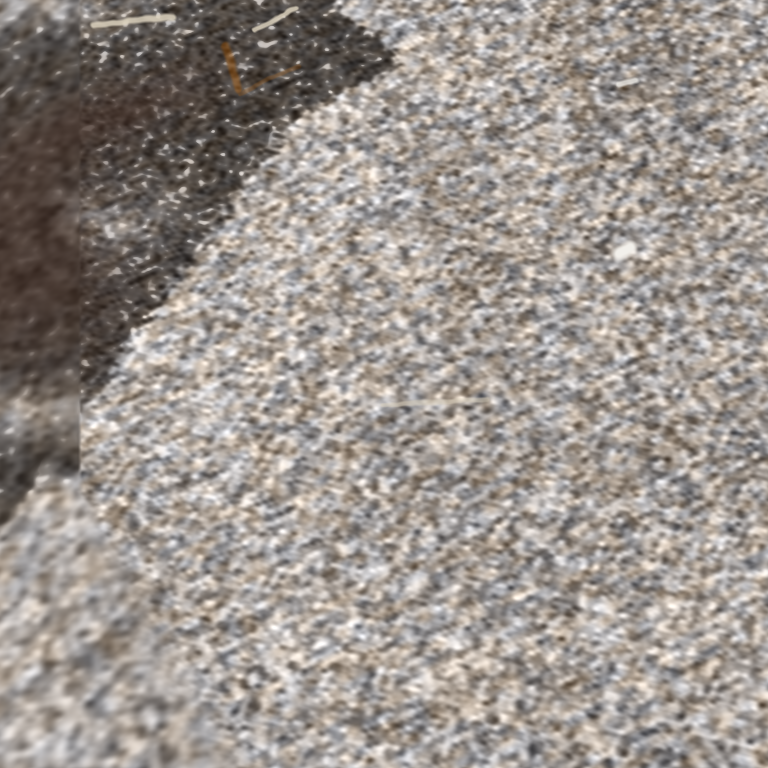
A WebGL 1 fragment shader for this texture:

```glsl
precision highp float;
// Coarse asphalt with a wet, muddy corner, scattered straw and pale pebbles.
uniform vec2 u_resolution;

#define GRAIN_FREQ vec2(82.0, 128.0)
#define GRAIN_ANGLE 0.45
#define BLUR_FREQ vec2(56.0, 84.0)
#define BLUR_ANGLE 0.85
#define GRAIN_CONTRAST 0.78
#define DRY_TONE 0.628
#define WET_TONE 0.295
#define WARM_TINT vec3(0.024, -0.004, -0.026)
#define MUD_COLOR vec3(0.285, 0.220, 0.190)
#define STRAW_COLOR vec3(0.86, 0.82, 0.74)
#define LEAF_COLOR vec3(0.50, 0.33, 0.16)
#define PEBBLE_COLOR vec3(0.95, 0.94, 0.92)

float hash(vec2 p) {
  vec3 q = fract(p.xyx * vec3(0.1031, 0.1030, 0.0973));
  q += dot(q, q.yzx + 33.33);
  return fract((q.x + q.y) * q.z);
}

float noise(vec2 p) {
  vec2 i = floor(p), f = fract(p);
  f = f * f * (3.0 - 2.0 * f);
  return mix(mix(hash(i), hash(i + vec2(1.0, 0.0)), f.x),
             mix(hash(i + vec2(0.0, 1.0)), hash(i + vec2(1.0, 1.0)), f.x), f.y);
}

float fbm(vec2 p) {
  float sum = 0.0, weight = 0.5;
  for (int i = 0; i < 4; i++) {
    sum += weight * noise(p);
    p = mat2(1.6, 1.2, -1.2, 1.6) * p + 17.3;
    weight *= 0.5;
  }
  return sum / 0.9375;
}

vec2 turn(vec2 p, float angle) {
  float c = cos(angle), s = sin(angle);
  return vec2(c * p.x + s * p.y, c * p.y - s * p.x);
}

// Elongated grains: x is tone, y is warm or cool hue, both about zero.
vec2 grains(vec2 p, vec2 freq, float angle) {
  vec2 q = turn(p, angle) * freq + 200.0;
  vec2 r = turn(p, angle - 0.7) * freq * 1.45 + 300.0;
  float tone = 0.6 * noise(q) + 0.4 * noise(r) - 0.5;
  return vec2(tone, noise(q * 0.6 + 41.7) - 0.5);
}

// Soft ellipse, one at its centre.
float blob(vec2 p, vec2 center, vec2 radius) {
  vec2 d = (p - center) / radius;
  return exp(-dot(d, d));
}

// Soft-edged stroke from a to b.
float stroke(vec2 p, vec2 a, vec2 b, float width) {
  vec2 ab = b - a;
  float along = clamp(dot(p - a, ab) / dot(ab, ab), 0.0, 1.0);
  return 1.0 - smoothstep(width * 0.4, width * 1.5, length(p - a - ab * along));
}

void main() {
  vec2 uv = gl_FragCoord.xy / u_resolution;
  vec2 wobble = vec2(fbm(uv * 22.0), fbm(uv * 22.0 + 50.0)) - 0.5;
  vec2 warped = uv + wobble * 0.035;

  // Smeared strip on the left, widening towards the bottom.
  float stripEdge = 0.104 + 0.55 * max(0.36 - uv.y, 0.0);
  float softness = 0.003 + 0.05 * smoothstep(0.40, 0.20, uv.y);
  float strip = 1.0 - smoothstep(-softness, softness, uv.x - stripEdge);

  // Grains shrink slightly with distance.
  vec2 ground = vec2((uv.x - 0.5) * (0.92 + 0.25 * uv.y), uv.y * (0.92 + 0.18 * uv.y));
  vec2 grain = mix(grains(ground, GRAIN_FREQ, GRAIN_ANGLE),
                   grains(ground, BLUR_FREQ, BLUR_ANGLE) * 0.8, strip);

  // Damp region with a ragged slanting border.
  float border = 0.10 + 0.72 * (uv.y - 0.45) + 0.07 * blob(uv, vec2(uv.x, 0.915), vec2(0.045))
               - 0.06 * smoothstep(0.95, 1.0, uv.y);
  float wet = 1.0 - smoothstep(-0.014, 0.014, warped.x - border + grain.x * 0.03);
  wet = max(wet, strip * smoothstep(0.355, 0.40, warped.y));
  float dryIsland = blob(warped, vec2(0.155, 0.715), vec2(0.065, 0.035)) * 0.65
                  + blob(warped, vec2(0.03, 0.465), vec2(0.12, 0.035)) * 0.75
                  + blob(warped, vec2(0.03, 1.0), vec2(0.15, 0.035)) * 0.85;
  wet *= 1.0 - clamp(dryIsland, 0.0, 1.0);

  // Dry stone, with broad lighter and darker areas.
  float broad = (fbm(uv * 5.0 + 9.0) - 0.5) * 0.14
              + 0.05 * blob(uv, vec2(0.36, 0.50), vec2(0.25, 0.12))
              - 0.035 * blob(uv, vec2(0.88, 0.75), vec2(0.25, 0.3));
  float dryTone = DRY_TONE + broad + grain.x * GRAIN_CONTRAST;
  vec3 hue = grain.y * vec3(0.07, 0.005, -0.08);
  vec3 dry = dryTone + WARM_TINT + hue;

  // Wet stone, glinting where grains stand out, and smooth mud.
  float glint = smoothstep(0.17, 0.36, grain.x) * 0.32;
  vec3 damp = WET_TONE + grain.x * 0.42 + glint + WARM_TINT * 0.8 + hue * 0.4;
  float mud = blob(warped, vec2(0.02, 0.67), vec2(0.13, 0.15))
            + 0.8 * blob(turn(warped - vec2(0.15, 0.85), 0.4), vec2(0.0), vec2(0.13, 0.04));
  vec3 mudShade = MUD_COLOR + grain.x * 0.16 + (fbm(turn(uv, 0.7) * vec2(9.0, 32.0)) - 0.5) * 0.12;
  damp = mix(damp, mudShade, clamp(mud, 0.0, 0.85));
  vec3 color = mix(dry, damp, wet);

  // Straw, leaf scraps and pebbles.
  vec2 bent = uv + wobble * 0.012;
  float straw = stroke(bent, vec2(0.12, 0.970), vec2(0.225, 0.977), 0.004);
  straw = max(straw, stroke(bent, vec2(0.33, 0.960), vec2(0.387, 0.986), 0.003));
  straw = max(straw, 0.6 * stroke(bent, vec2(0.50, 0.474), vec2(0.635, 0.481), 0.003));
  float leaf = stroke(bent, vec2(0.292, 0.94), vec2(0.313, 0.885), 0.005);
  leaf = max(leaf, 0.6 * stroke(bent, vec2(0.315, 0.88), vec2(0.39, 0.915), 0.003));
  float pebble = stroke(bent, vec2(0.806, 0.668), vec2(0.819, 0.675), 0.008);
  pebble = max(pebble, 0.8 * stroke(bent, vec2(0.808, 0.890), vec2(0.828, 0.896), 0.004));
  color = mix(color, LEAF_COLOR + grain.x * 0.3, leaf * 0.85);
  color = mix(color, STRAW_COLOR, straw * 0.85);
  color = mix(color, PEBBLE_COLOR, pebble);
  gl_FragColor = vec4(clamp(color, 0.0, 1.0), 1.0);
}
```
